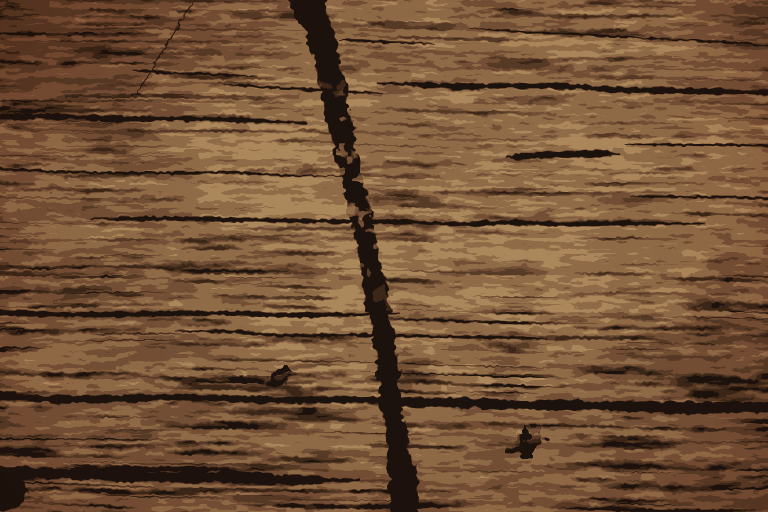
This texture is drawn by a WebGL 2 fragment shader. Its source:

```glsl
#version 300 es
precision highp float;
uniform vec2 u_resolution;
out vec4 fragColor;

float hash(vec2 p) {
  return fract(sin(dot(p, vec2(127.1, 311.7))) * 43758.545);
}

float noise(vec2 p) {
  vec2 i = floor(p), f = fract(p);
  f = f * f * (3.0 - 2.0 * f);
  return mix(mix(hash(i), hash(i + vec2(1, 0)), f.x),
             mix(hash(i + vec2(0, 1)), hash(i + vec2(1, 1)), f.x), f.y);
}

float fbm(vec2 p) {
  float sum = 0.0, amp = 0.5;
  for (int i = 0; i < 4; i++) {
    sum += amp * noise(p);
    p = p * 2.03 + 17.3;
    amp *= 0.5;
  }
  return sum / 0.9375;
}

// Signed distance to a wavering horizontal split that tapers at both ends
float split(vec2 p, vec2 a, vec2 b, float halfWidth) {
  float s = (p.x - a.x) / (b.x - a.x);
  float y = mix(a.y, b.y, s) + 0.007 * (noise(vec2(p.x * 9.0, a.y * 91.0)) - 0.5);
  float taper = smoothstep(0.0, 0.12, s) * smoothstep(1.0, 0.8, s);
  float rough = 0.65 + 0.7 * noise(vec2(p.x * 55.0, a.y * 37.0));
  float outside = max(max(a.x - p.x, p.x - b.x), 0.0);
  return abs(p.y - y) - halfWidth * rough * mix(0.3, 1.0, taper) + outside;
}

float segment(vec2 p, vec2 a, vec2 b) {
  vec2 d = b - a;
  return length(p - a - d * clamp(dot(p - a, d) / dot(d, d), 0.0, 1.0));
}

// Torn knot: x is the dark rim, y the pale chips inside
vec2 knot(vec2 p, vec2 c, float r) {
  vec2 d = p - c;
  d.y += 0.35 * d.x;
  float ragged = length(d * vec2(0.9, 1.1)) - r * (0.45 + 0.9 * noise(p * 85.0));
  float chips = smoothstep(0.5, 0.65, noise(p * vec2(90, 130) + 8.0));
  return vec2(ragged, chips * step(ragged, 0.0) * smoothstep(0.6, -0.5, d.y / r));
}

void main() {
  // Height units, y measured down from the top
  vec2 p = vec2(gl_FragCoord.x, u_resolution.y - gl_FragCoord.y) / u_resolution.y;
  float px = 1.0 / u_resolution.y;
  vec2 jag = vec2(noise(p * 140.0), noise(p * 140.0 + 50.0)) - 0.5;
  vec2 q = p + jag * vec2(0.010, 0.004);

  // Grain follows a gentle slope and wave
  vec2 g = q;
  g.y += 0.012 * noise(q * vec2(3, 5)) - 0.014 * q.x;
  float lower = smoothstep(0.3, 0.75, p.y);

  // Broad light, darker towards the borders and the upper left
  vec2 e = (p - vec2(0.74, 0.47)) / vec2(0.78, 0.60);
  float border = dot(e * e, e * e);
  float corner = exp(-dot((p - vec2(0.08, 0.06)) * vec2(3.2, 6.0), (p - vec2(0.08, 0.06)) * vec2(3.2, 6.0)));
  float tone = 4.75 - 1.25 * border - 0.9 * corner - 0.35 * lower;
  tone += 2.0 * (fbm(p * vec2(4, 7) + 3.0) - 0.5);

  // Fibres, mottling and thin dark streaks
  tone += 2.3 * (fbm(g * vec2(9, 85)) - 0.5);
  tone += 1.5 * (noise(g * vec2(38, 170) + 9.0) - 0.5);
  float streak = noise(g * vec2(5, 105) + 31.0) * 0.75 + 0.25 * noise(g * vec2(30, 150));
  tone -= (2.3 + 0.8 * lower) * smoothstep(0.60 - 0.06 * lower, 0.84, streak);
  float hair = noise(g * vec2(4, 160) + 71.0);
  tone -= 2.4 * smoothstep(0.74, 0.93, hair) * (0.5 + 0.5 * lower);

  // Long splits, from top to bottom
  float d = split(q, vec2(0.66, 0.077), vec2(0.85, 0.083), 0.002);
  d = min(d, split(q, vec2(0.92, 0.053), vec2(1.55, 0.092), 0.002));
  d = min(d, split(q, vec2(0.26, 0.138), vec2(0.50, 0.148), 0.0025));
  d = min(d, split(q, vec2(0.44, 0.164), vec2(0.75, 0.182), 0.0025));
  d = min(d, split(q, vec2(0.74, 0.163), vec2(1.70, 0.184), 0.0055));
  d = min(d, split(q, vec2(-0.2, 0.221), vec2(0.60, 0.240), 0.0055));
  d = min(d, split(q, vec2(1.22, 0.282), vec2(1.60, 0.286), 0.0025));
  d = min(d, split(q, vec2(0.99, 0.303), vec2(1.21, 0.298), 0.0065));
  d = min(d, split(q, vec2(-0.2, 0.328), vec2(0.69, 0.343), 0.0025));
  d = min(d, split(q, vec2(1.23, 0.384), vec2(1.60, 0.388), 0.0025));
  d = min(d, split(q, vec2(0.18, 0.424), vec2(0.78, 0.434), 0.004));
  d = min(d, split(q, vec2(0.68, 0.434), vec2(1.38, 0.438), 0.0045));
  d = min(d, split(q, vec2(-0.2, 0.611), vec2(0.78, 0.614), 0.005));
  d = min(d, split(q, vec2(0.34, 0.648), vec2(1.07, 0.663), 0.003));
  d = min(d, split(q, vec2(-0.2, 0.776), vec2(0.92, 0.780), 0.007));
  d = min(d, split(q, vec2(0.72, 0.783), vec2(1.80, 0.803), 0.0105));
  d = min(d, split(q, vec2(-0.2, 0.922), vec2(0.70, 0.938), 0.0105));
  d = min(d, segment(q, vec2(0.385, -0.01), vec2(0.267, 0.185)) - 0.0012);
  d = min(d, length((q - vec2(0.0, 0.957)) * vec2(0.8, 1.0)) - 0.042);

  // Wide gap running down the middle, flecked with splinters
  float gapX = 0.602 + 0.293 * p.y - 0.104 * p.y * p.y + 0.012 * (noise(vec2(p.y * 13.0, 4.0)) - 0.5);
  float gapW = 0.021 + 0.014 * exp(-p.y * 8.0) + 0.006 * smoothstep(0.86, 0.94, p.y);
  float gap = abs(q.x - gapX) - gapW - 0.009 * (noise(vec2(q.x * 20.0, q.y * 48.0)) - 0.5);
  float fleckZone = smoothstep(0.13, 0.22, p.y) * smoothstep(0.68, 0.42, p.y);
  float fleck = fleckZone * smoothstep(0.66, 0.78, noise(q * vec2(75, 60) + 13.0));

  vec2 smallKnot = knot(q, vec2(0.551, 0.735), 0.022);
  vec2 largeKnot = knot(q, vec2(1.030, 0.863), 0.031);
  d = min(d, min(gap, min(smallKnot.x, largeKnot.x)));
  float pale = max(fleck * step(gap, 0.0), max(smallKnot.y, largeKnot.y));
  float dark = smoothstep(px, -px, d) * (1.0 - pale * 0.75);
  tone = mix(clamp(tone, 0.6, 5.9), 0.2, dark);

  // Flat colour steps with softened edges
  vec3 steps[6] = vec3[6](vec3(0.11, 0.07, 0.05), vec3(0.23, 0.15, 0.09), vec3(0.34, 0.23, 0.15),
                          vec3(0.45, 0.31, 0.21), vec3(0.56, 0.42, 0.28), vec3(0.67, 0.53, 0.36));
  float soft = clamp(fwidth(tone) * 0.5, 0.02, 0.35);
  vec3 colour = steps[0];
  for (int i = 1; i < 6; i++) {
    float level = float(i) - 0.1;
    colour = mix(colour, steps[i], smoothstep(level - soft, level + soft, tone));
  }

  // Rusty cast at the borders
  float rust = clamp(border * 0.45 + corner * 0.5, 0.0, 1.0);
  colour *= mix(vec3(1), vec3(0.97, 0.85, 0.80), rust);
  fragColor = vec4(colour, 1);
}
```
